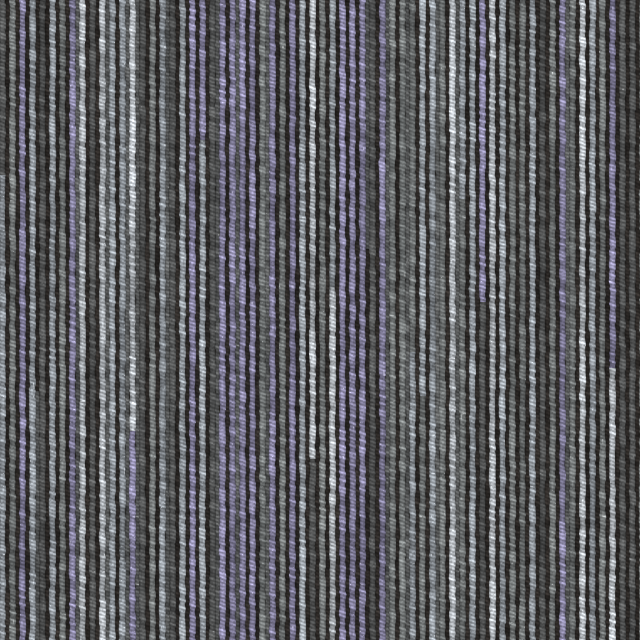
Write a Shadertoy shader that draws this texture.

```glsl
// Loop-pile carpet: narrow vertical grey, lavender and pale yarns over dark ground yarns.

const float YARNS = 128.0;        // yarns across, lit and ground alternating
const float TUFTS = 170.0;        // loops down each yarn
const float LIT_WIDTH = 0.64;     // half widths, in yarn pitches
const float GROUND_WIDTH = 0.52;
const float WOBBLE = 0.16;        // sideways wander of a yarn
const float RAGGED = 0.20;        // uneven loop width
const float SLANT = 0.45;         // tilt of the loops
const float GREY_GROUND = 0.24;   // share of ground yarns that are grey
const float SWITCH_RATE = 0.22;   // share of yarns that change colour midway
const float GRAIN = 0.30;         // fibre contrast
const float GRAIN_SCALE = 380.0;

const vec3 GAP      = vec3(0.135, 0.125, 0.115);
const vec3 DARK     = vec3(0.185, 0.170, 0.160);
const vec3 CHARCOAL = vec3(0.350, 0.355, 0.355);
const vec3 GREY     = vec3(0.475, 0.490, 0.490);
const vec3 LAVENDER = vec3(0.555, 0.540, 0.660);
const vec3 SILVER   = vec3(0.600, 0.625, 0.650);
const vec3 PALE     = vec3(0.740, 0.760, 0.780);

float hash(vec2 p) {
    return fract(sin(dot(p, vec2(127.1, 311.7))) * 43758.5453);
}

float noise(vec2 p) {
    vec2 i = floor(p), f = fract(p);
    f = f * f * (3.0 - 2.0 * f);
    return mix(mix(hash(i), hash(i + vec2(1, 0)), f.x),
               mix(hash(i + vec2(0, 1)), hash(i + vec2(1, 1)), f.x), f.y);
}

// Colour of a yarn; a few yarns swap colour at one height
vec3 yarnColor(float id, bool lit, float y) {
    float switchHeight = mix(0.25, 0.8, hash(vec2(id, 5.0)));
    float swaps = step(hash(vec2(id, 9.0)), SWITCH_RATE);
    float pick = hash(vec2(id, 13.0 + swaps * step(switchHeight, y)));
    if (!lit) return pick < GREY_GROUND ? CHARCOAL : DARK;
    if (pick < 0.14) return CHARCOAL;
    if (pick < 0.40) return GREY;
    if (pick < 0.65) return LAVENDER;
    if (pick < 0.84) return SILVER;
    return PALE;
}

// Lays one yarn over the colour below; x is in yarn pitches
vec3 layYarn(vec3 below, float id, float x, float y, float blur) {
    bool lit = mod(id, 2.0) < 0.5;
    float wander = noise(vec2(id, y * 55.0)) - 0.5
                 + 0.6 * (noise(vec2(id + 200.0, y * TUFTS * 0.6)) - 0.5);
    float offset = x - id - 0.5 - WOBBLE * wander;

    // Each loop has its own width and brightness
    float along = y * TUFTS + offset * SLANT + hash(vec2(id, 3.0));
    float loopTone = noise(vec2(id + 400.0, along));
    float halfWidth = (lit ? LIT_WIDTH : GROUND_WIDTH) + RAGGED * (loopTone - 0.5);
    float cover = 1.0 - smoothstep(-blur, blur, abs(offset) - halfWidth);

    // Rounded cross-section, dips between loops, slow fading along the yarn
    float across = clamp(offset / halfWidth, -1.0, 1.0);
    float shade = mix(0.58, 1.05, sqrt(1.0 - across * across));
    shade *= 0.90 + 0.11 * cos(6.28318 * along);
    shade *= 0.80 + 0.40 * loopTone;
    shade *= 0.88 + 0.24 * noise(vec2(id + 600.0, y * 7.0));
    return mix(below, yarnColor(id, lit, y) * shade, cover);
}

void mainImage(out vec4 fragColor, in vec2 fragCoord) {
    vec2 uv = fragCoord / iResolution.xy;
    float x = uv.x * YARNS;
    float blur = 0.6 * YARNS / iResolution.x;
    float nearest = floor(x);

    // Ground yarns first, then the lit yarns on top
    vec3 color = GAP;
    for (int layer = 1; layer >= 0; layer--) {
        for (int k = -1; k <= 1; k++) {
            float id = nearest + float(k);
            if (int(mod(id, 2.0)) == layer) color = layYarn(color, id, x, uv.y, blur);
        }
    }

    // Fibre grain and sparse bright flecks
    float grain = noise(uv * GRAIN_SCALE) - 0.5;
    color *= 1.0 + GRAIN * grain;
    float fleck = smoothstep(0.90, 1.0, noise(uv * vec2(190.0, 150.0) + 31.0));
    color += 0.20 * fleck * smoothstep(0.25, 0.5, color.g);

    fragColor = vec4(clamp(color, 0.0, 1.0), 1.0);
}
```
